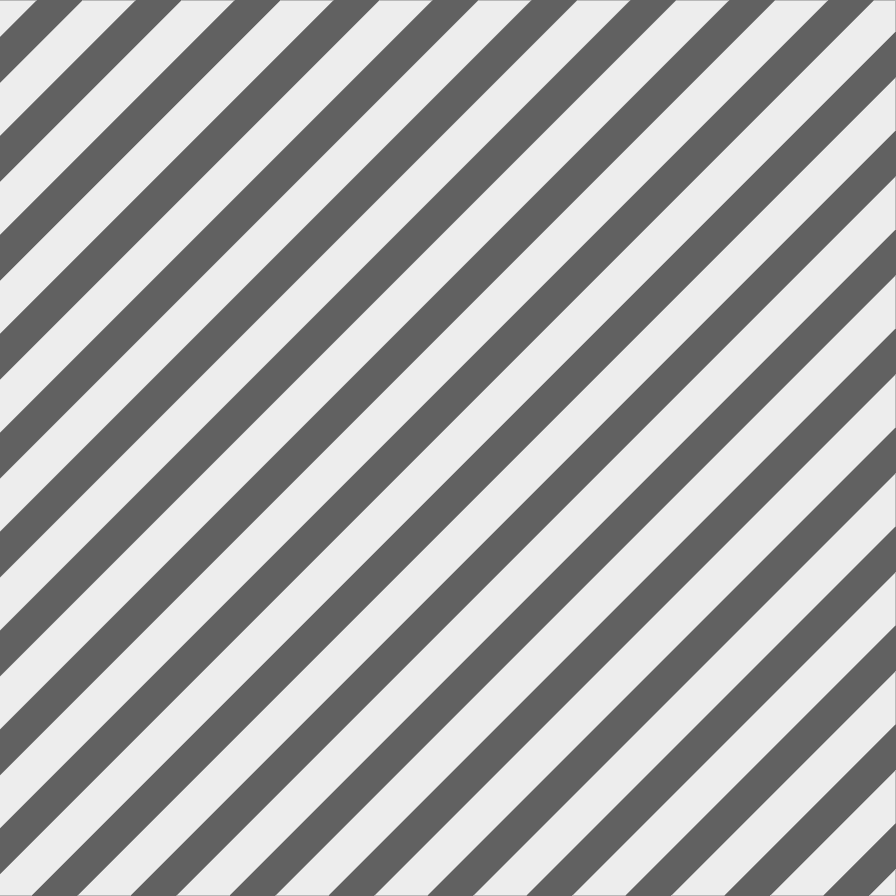
A three.js fragment shader for this pattern:

```glsl
// Dark grey diagonal stripes on a pale grey ground, rising to the right.
// Each stripe is a band of the distance along the falling diagonal, repeated
// about nine times across and down, with a faint hairline on three edges.
varying vec2 vUv;

// Coverage of the region where the signed distance is negative.
float coverage(float dist, float pixel) {
  return clamp(0.5 - dist / pixel, 0.0, 1.0);
}

// Stripes of equal width, measured along the horizontal.
float diagonalStripes(vec2 p) {
  float period = 0.11042;
  float across = p.x + 1.0 - p.y;
  float pixel = length(vec2(dFdx(across), dFdy(across)));
  float fromCentre = abs(fract((across - 0.0668) / period + 0.5) - 0.5) * period;
  return coverage(fromCentre - 0.02565, pixel);
}

// Thin line along the top, right and bottom edges.
float edgeHairline(vec2 p) {
  float toEdge = min(1.0 - p.x, min(p.y, 1.0 - p.y));
  return coverage(toEdge - 0.0007, fwidth(p.x));
}

void main() {
  vec3 ground = vec3(0.93);
  vec3 stripe = vec3(0.38);
  float ink = max(diagonalStripes(vUv), 0.6 * edgeHairline(vUv));
  gl_FragColor = vec4(mix(ground, stripe, ink), 1.0);
}
```
